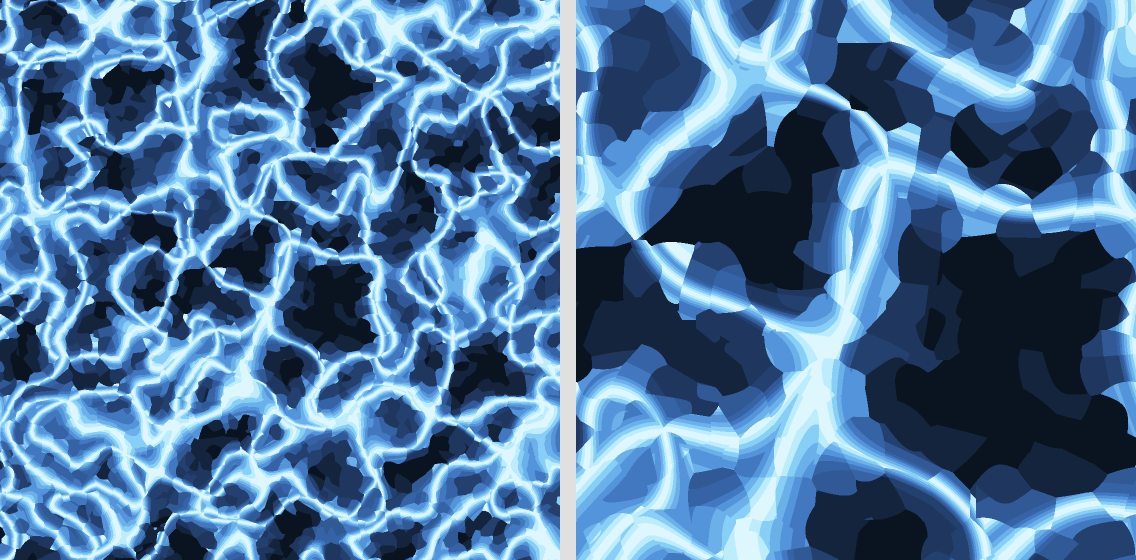
Left, the full canvas; right, a detail of the centre.
Write a Shadertoy shader that draws this texture.

```glsl
const float VEIN_FREQ_A = 7.6;       // vein cells across the canvas
const float VEIN_FREQ_B = 6.0;
const float WARP_FREQ = 9.0;
const float WARP_AMOUNT = 0.065;
const float NOISE_SIGMA = 0.216;     // spread of the gradient noise
const float FACET_FREQ = 42.0;       // brush facets across the canvas
const float FACET_STRETCH = 2.2;
const float VEIN_SNAP = 0.22;        // pull towards the facet centre on veins
const float POOL_SNAP = 0.85;        // and in the dark pools
const float POOL_JITTER = 0.17;      // tone change from facet to facet
const int SAMPLES = 2;               // antialiasing grid side

// Equal-area tones, dark to light
const int TONES = 12;
const vec3 PALETTE[TONES] = vec3[TONES](
    vec3(0.04, 0.08, 0.13), vec3(0.08, 0.14, 0.24), vec3(0.12, 0.21, 0.37),
    vec3(0.14, 0.25, 0.43), vec3(0.19, 0.35, 0.59), vec3(0.21, 0.39, 0.65),
    vec3(0.26, 0.47, 0.75), vec3(0.33, 0.58, 0.86), vec3(0.42, 0.69, 0.91),
    vec3(0.53, 0.81, 0.97), vec3(0.74, 0.93, 0.99), vec3(0.87, 0.97, 1.00));

// Integer hash: two values in 0..1 for each cell and seed
vec2 hash2(vec2 cell, int seed) {
    uvec2 v = uvec2(ivec2(cell) + ivec2(seed * 131, seed * 577));
    v = v * 1664525u + 1013904223u;
    v.x += v.y * 1664525u;
    v.y += v.x * 1664525u;
    v ^= v >> 16u;
    v.x += v.y * 1664525u;
    v.y += v.x * 1664525u;
    v ^= v >> 16u;
    return vec2(v & 65535u) / 65535.0;
}

vec2 randomDirection(vec2 cell, int seed) {
    return normalize(hash2(cell, seed) - 0.5 + 1e-5);
}

float gradientNoise(vec2 p, int seed) {
    vec2 i = floor(p), f = p - i;
    vec2 u = f * f * f * (f * (f * 6.0 - 15.0) + 10.0);
    vec2 e = vec2(1, 0);
    float a = dot(randomDirection(i, seed), f);
    float b = dot(randomDirection(i + e.xy, seed), f - e.xy);
    float c = dot(randomDirection(i + e.yx, seed), f - e.yx);
    float d = dot(randomDirection(i + e.xx, seed), f - e.xx);
    return mix(mix(a, b, u.x), mix(c, d, u.x), u.y);
}

// Brightness rank: 1 on the veins, falling to 0 in the pools
float veinTone(vec2 p) {
    vec2 warp = vec2(gradientNoise(p * WARP_FREQ, 1), gradientNoise(p * WARP_FREQ, 2));
    p += WARP_AMOUNT * warp;
    vec2 turned = mat2(0.8, 0.6, -0.6, 0.8) * p;
    float a = abs(gradientNoise(p * VEIN_FREQ_A, 3));
    float b = abs(gradientNoise(turned * VEIN_FREQ_B + 0.37, 4));
    float x = min(a, b) / NOISE_SIGMA;
    return exp(-x * (1.5 + 0.8 * x));   // evens out the shares of the tones
}

// Nearest stretched facet: xy = centre, z = random value
vec3 findFacet(vec2 p) {
    p *= FACET_FREQ;
    vec2 base = floor(p);
    float nearest = 1e9;
    vec3 facet = vec3(0);
    for (int y = -1; y <= 1; y++)
    for (int x = -1; x <= 1; x++) {
        vec2 cell = base + vec2(x, y);
        vec2 site = cell + hash2(cell, 5);
        vec2 along = randomDirection(cell, 6), d = p - site;
        vec2 local = vec2(dot(d, along), FACET_STRETCH * dot(d, vec2(-along.y, along.x)));
        float dist = dot(local, local);
        if (dist < nearest) {
            nearest = dist;
            facet = vec3(site / FACET_FREQ, hash2(cell, 7).x);
        }
    }
    return facet;
}

vec3 paint(vec2 p) {
    vec3 facet = findFacet(p);
    float vein = veinTone(mix(p, facet.xy, VEIN_SNAP));
    float pool = veinTone(mix(p, facet.xy, POOL_SNAP)) + POOL_JITTER * (facet.z - 0.5);
    float tone = mix(pool, vein, smoothstep(0.35, 0.65, vein));
    return PALETTE[clamp(int(floor(tone * float(TONES))), 0, TONES - 1)];
}

void mainImage(out vec4 fragColor, in vec2 fragCoord) {
    vec3 color = vec3(0);
    for (int y = 0; y < SAMPLES; y++)
    for (int x = 0; x < SAMPLES; x++) {
        vec2 offset = (vec2(x, y) + 0.5) / float(SAMPLES) - 0.5;
        color += paint((fragCoord + offset) / iResolution.y);
    }
    fragColor = vec4(color / float(SAMPLES * SAMPLES), 1.0);
}
```
